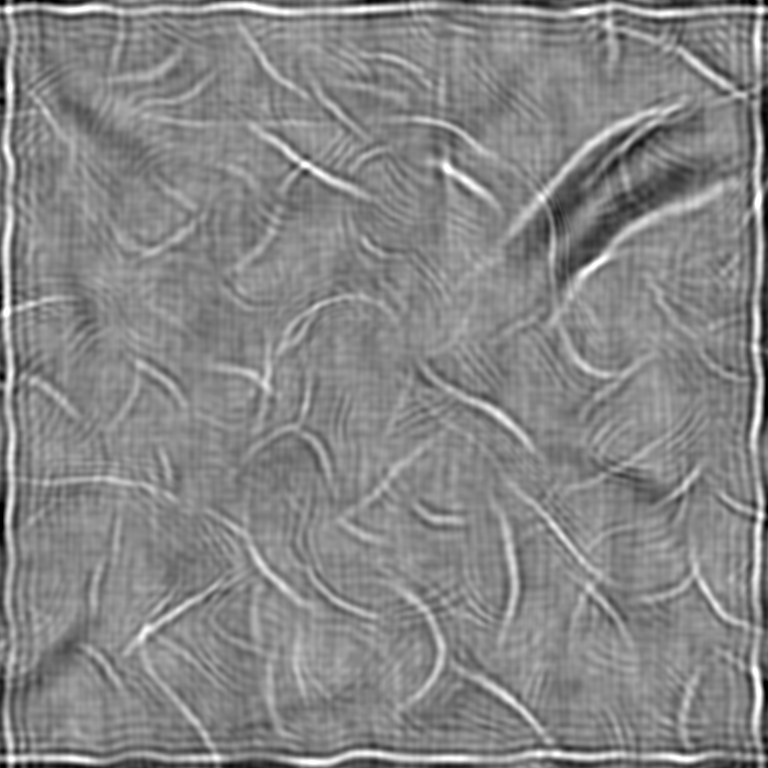
Give the GLSL for this texture, as a WebGL 1 fragment shader.

```glsl
precision highp float;
// Grey filtered relief: bright curved ridges with dark halos, fine ripples and a wavy rim.

uniform vec2 u_resolution;

const float TAU = 6.2831853;
const float BASE_GREY = 0.535;
const float MOTTLE_GAIN = 0.09;
const float VEIN_GAIN = 0.24;
const float RIDGE_GAIN = 0.44;
const float TWIG_GAIN = 0.22;
const float ECHO_GAIN = 0.09;
const float SHADOW_GAIN = 0.20;
const float SCARP_GAIN = 0.27;
const float WEAVE_GAIN = 0.085;
const float RIM_GAIN = 0.36;
const float RIM_INSET = 0.013;
const vec2 SCARP_CENTRE = vec2(0.79, 0.745);
const float FALLING_ANGLE = -0.65;
const float RISING_ANGLE = 0.65;
const float UPRIGHT_ANGLE = 1.5;

vec2 hash2(vec2 p) {
  p = vec2(dot(p, vec2(127.1, 311.7)), dot(p, vec2(269.5, 183.3)));
  return fract(sin(p) * 43758.5453);
}

float gradientDot(vec2 cell, vec2 offset) {
  float angle = TAU * hash2(cell).x;
  return dot(vec2(cos(angle), sin(angle)), offset);
}

float gradientNoise(vec2 p) {
  vec2 i = floor(p);
  vec2 f = p - i;
  vec2 u = f * f * f * (f * (f * 6.0 - 15.0) + 10.0);
  vec2 e = vec2(1.0, 0.0);
  float low = mix(gradientDot(i, f), gradientDot(i + e.xy, f - e.xy), u.x);
  float high = mix(gradientDot(i + e.yx, f - e.yx), gradientDot(i + 1.0, f - 1.0), u.x);
  return mix(low, high, u.y);
}

vec2 turn(vec2 p, float angle) {
  float c = cos(angle);
  float s = sin(angle);
  return vec2(c * p.x + s * p.y, c * p.y - s * p.x);
}

// A bright crest flanked by fading dark and light bands.
float ripple(float d, float wavelength, float spread) {
  return cos(TAU * d / wavelength) * exp(-d * d / (spread * spread));
}

// One bent, tapered ripple per grid cell; a higher rarity leaves fewer strong ones.
float strokes(vec2 uv, float cells, float wavelength, float spread, float rarity, float seed) {
  vec2 p = uv * cells;
  vec2 home = floor(p);
  float sum = 0.0;
  for (int j = -1; j <= 1; j++) {
    for (int i = -1; i <= 1; i++) {
      vec2 cell = home + vec2(float(i), float(j));
      vec2 place = hash2(cell + seed);
      vec2 kind = hash2(cell + seed + 37.0);
      vec2 form = hash2(cell + seed + 71.0);
      float angle = kind.x < 0.5 ? FALLING_ANGLE : (kind.x < 0.8 ? RISING_ANGLE : UPRIGHT_ANGLE);
      vec2 q = turn((p - cell - 0.2 - 0.6 * place) / cells, angle + 0.6 * (form.x - 0.5));
      float halfLength = mix(0.5, 0.95, place.x) / cells;
      float bend = 0.9 * (form.y - 0.5) / halfLength;
      float slope = 2.0 * bend * q.x;
      float d = (q.y - bend * q.x * q.x) / sqrt(1.0 + slope * slope);
      float along = q.x / halfLength;
      float taper = max(1.0 - along * along, 0.0);
      sum += pow(kind.y, rarity) * taper * taper * ripple(d, wavelength, spread);
    }
  }
  return sum;
}

// Long meandering lines along the zero contour of noise, swelling and fading.
float veins(vec2 uv, float scale, float seed) {
  vec2 p = uv * scale + seed;
  float n = gradientNoise(p);
  vec2 slope = vec2(gradientNoise(p + vec2(0.01, 0.0)), gradientNoise(p + vec2(0.0, 0.01))) - n;
  float d = n / (max(length(slope) * 100.0, 0.35) * scale);
  float strength = smoothstep(-0.25, 0.5, gradientNoise(uv * 6.0 + seed + 31.7));
  return strength * (ripple(d, 0.03, 0.013) + 0.25 * ripple(d, 0.014, 0.035));
}

// Broad dark diagonal bands with a pale ridge between and beside them.
float scarp(vec2 uv) {
  vec2 q = turn(uv - SCARP_CENTRE, RISING_ANGLE);
  float taper = exp(-pow(q.x / 0.15, 4.0));
  float d = q.y + 1.2 * q.x * q.x;
  float bands = -ripple(abs(d) - 0.03, 0.11, 0.03);
  float crests = ripple(d - 0.065, 0.035, 0.013) + ripple(d + 0.058, 0.035, 0.012);
  return taper * (bands + 1.1 * crests);
}

// Fine woven grain, mostly upright, partly level, partly without direction.
float weave(vec2 uv) {
  float upright = gradientNoise(uv * vec2(112.0, 10.0));
  float level = 0.7 * gradientNoise(uv * vec2(10.0, 108.0) + 40.0);
  return upright + level + gradientNoise(uv * 78.0 + 90.0);
}

// Broken wavy line along one side, with echoes and patchy darkness.
float rim(float depth, float along, float seed) {
  float wobble = 0.012 * gradientNoise(vec2(along * 17.0, seed));
  float d = depth - RIM_INSET - wobble;
  float strength = clamp(0.65 + 1.6 * gradientNoise(vec2(along * 14.0, seed + 5.3)), 0.1, 1.3);
  float line = strength * ripple(d, 0.027, 0.014) + 0.25 * ripple(d, 0.016, 0.04);
  float patches = max(0.35 + 1.5 * gradientNoise(vec2(along * 11.0, seed + 9.7)), 0.0);
  float edge = 1.0 - smoothstep(0.0, 0.012, depth);
  return line - patches * (0.8 * edge + 0.5 * exp(-depth / 0.022));
}

void main() {
  vec2 uv = gl_FragCoord.xy / u_resolution;

  // Bend everything slightly so that the strokes meander.
  vec2 warp = vec2(gradientNoise(uv * 6.0 + 3.4), gradientNoise(uv * 6.0 + 17.8));
  vec2 finer = vec2(gradientNoise(uv * 19.0 + 8.1), gradientNoise(uv * 19.0 + 29.6));
  vec2 bent = uv + 0.022 * warp + 0.007 * finer;

  float grey = BASE_GREY;
  grey += MOTTLE_GAIN * (gradientNoise(bent * 9.0 + 51.0) + gradientNoise(bent * 24.0 + 73.0));
  grey += VEIN_GAIN * veins(bent, 3.2, 12.3);
  grey += RIDGE_GAIN * strokes(bent, 7.0, 0.027, 0.0125, 2.6, 23.0);
  grey += TWIG_GAIN * strokes(bent, 11.0, 0.021, 0.015, 1.8, 53.0);
  grey += ECHO_GAIN * strokes(bent, 12.0, 0.0145, 0.024, 1.0, 97.0);
  grey -= SHADOW_GAIN * strokes(bent, 4.0, 0.08, 0.03, 2.5, 131.0);
  grey += SCARP_GAIN * scarp(bent);
  grey += WEAVE_GAIN * weave(uv + 0.01 * warp);

  // Rim on all four sides.
  float sides = rim(uv.x, uv.y, 1.5) + rim(1.0 - uv.x, uv.y, 22.5);
  float ends = rim(uv.y, uv.x, 43.5) + rim(1.0 - uv.y, uv.x, 64.5);
  grey += RIM_GAIN * (sides + ends);

  gl_FragColor = vec4(vec3(clamp(grey, 0.0, 1.0)), 1.0);
}
```
